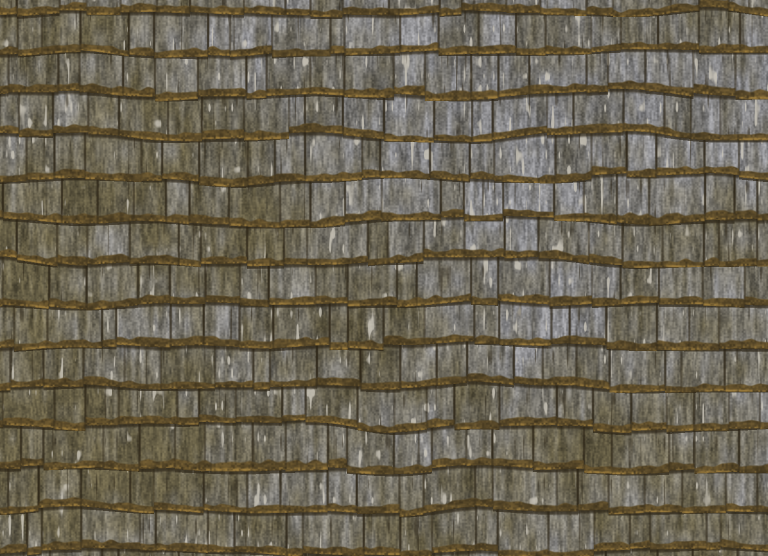
Give the GLSL for this texture, as a WebGL 2 fragment shader.

```glsl
#version 300 es
precision highp float;
// Weathered wooden roof shingles in wavy courses with mossy butt ends.
uniform vec2 u_resolution;
out vec4 outColor;

const float COURSE_HEIGHT = 0.0746;
const float SHINGLE_WIDTH = 0.068;
const vec3 SLATE = vec3(0.505, 0.505, 0.515);
const vec3 OLIVE = vec3(0.405, 0.375, 0.275);
const vec3 BROWN = vec3(0.335, 0.275, 0.155);
const vec3 LICHEN = vec3(0.64, 0.51, 0.25);
const vec3 BLEACHED = vec3(0.80, 0.78, 0.73);
const vec3 SHADOW = vec3(0.17, 0.14, 0.085);

float hash(vec2 p) {
  vec3 q = fract(p.xyx * 0.1031);
  q += dot(q, q.yzx + 33.33);
  return fract((q.x + q.y) * q.z);
}

float noise(vec2 p) {
  vec2 i = floor(p), f = fract(p);
  f = f * f * (3.0 - 2.0 * f);
  vec2 e = vec2(0.0, 1.0);
  return mix(mix(hash(i), hash(i + e.yx), f.x),
             mix(hash(i + e.xy), hash(i + e.yy), f.x), f.y);
}

// Jittered left joint of a shingle, in shingle widths.
float joint(float index, float row) {
  return index + 0.75 * hash(vec2(index + 20.0, row * 7.0 + 31.0));
}

// Shingle under x in a course: index, left joint, right joint.
vec3 findShingle(float x, float row) {
  float index = floor(x);
  if (x < joint(index, row)) index -= 1.0;
  return vec3(index, joint(index, row), joint(index + 1.0, row));
}

// Height of the lower edge of a shingle within its course.
float lowerEdge(float x, vec3 shingle, float row) {
  vec2 key = vec2(shingle.x + 50.0, row + 90.0);
  float tilt = hash(key + 13.0) - 0.5;
  float middle = 0.5 * (shingle.y + shingle.z);
  return 0.13 * hash(key) + 0.1 * tilt * (x - middle);
}

// Weathered face with vertical grain, stains and bleached flecks.
vec3 faceColor(vec2 p, vec2 key) {
  vec2 q = p + vec2(0.0, key.y * 3.1);
  float tone = hash(key + 5.0) - 0.5;
  float coarse = noise(q * vec2(125.0, 13.0)) - 0.5;
  float fine = noise(q * vec2(300.0, 65.0)) - 0.5;
  float grit = noise(q * 310.0 + 40.0) - 0.5;
  float stain = noise(p * vec2(4.0, 5.0) + 8.0) - 0.5;
  float patchy = noise(q * vec2(45.0, 28.0) + 17.0) - 0.5;
  float dryness = 0.3 + 0.26 * p.x + 0.3 * (p.y - 0.5);
  dryness += 0.55 * stain + 0.5 * patchy + 0.45 * tone + 0.35 * coarse;
  vec3 color = mix(OLIVE, SLATE, clamp(dryness, 0.0, 1.0));
  color *= 1.0 + 0.12 * tone + 0.32 * coarse + 0.34 * fine + 0.26 * grit;
  float fleck = noise(q * vec2(170.0, 38.0) + 70.0) + 0.25 * patchy + 0.12 * stain;
  color = mix(color, BLEACHED, 0.8 * smoothstep(0.84, 0.98, fleck));
  float crack = noise(q * vec2(190.0, 17.0) + 140.0);
  return mix(color, SHADOW, 0.5 * smoothstep(0.85, 0.98, crack));
}

// Mossy butt end; t is the height above the lower edge.
vec3 buttColor(vec2 p, float t) {
  float moss = noise(p * vec2(110.0, 190.0));
  float grit = noise(p * 290.0 + 12.0);
  vec3 color = BROWN * (0.72 + 0.32 * moss + 0.24 * grit);
  float clump = noise(p * vec2(38.0, 60.0) + 60.0);
  float lip = 1.0 - smoothstep(0.03, 0.09, t);
  float growth = smoothstep(0.3, 0.85, 0.55 * clump + 0.45 * grit);
  return mix(color, LICHEN, growth * (0.18 + 0.72 * lip));
}

vec3 roofColor(vec2 p, float pixel) {
  float wave = noise(vec2(p.x * 7.0, p.y * 9.0 + 3.0)) - 0.5;
  float height = (p.y - 0.001) / COURSE_HEIGHT + 0.28 * wave;
  float row = floor(height), t = height - row;
  float x = p.x / SHINGLE_WIDTH;
  vec3 shingle = findShingle(x, row);
  float edge = lowerEdge(x, shingle, row);
  float shade = 0.0;

  // Below the lower edge, the course underneath shows in shadow.
  if (t < edge) {
    shade = 1.0 - smoothstep(0.03, 0.11, edge - t);
    row -= 1.0;
    t += 1.0;
    shingle = findShingle(x, row);
    edge = lowerEdge(x, shingle, row);
  } else {
    shade = 0.6 * (1.0 - smoothstep(0.0, 0.025, t - edge));
  }
  t -= edge;
  vec2 key = vec2(shingle.x + 11.0, row + 23.0);
  float rim = 0.18 + 0.09 * (noise(vec2(p.x * 60.0, row * 5.0)) - 0.5);
  float face = smoothstep(rim - 0.025, rim + 0.025, t);
  vec3 color = mix(buttColor(p, t), faceColor(p, key), face);

  // Narrow joints of uneven depth between neighbours.
  float gap = min(x - shingle.y, shingle.z - x) * SHINGLE_WIDTH;
  float depth = 0.4 + 0.5 * noise(vec2(x * 3.0, row * 9.0));
  float line = 1.0 - smoothstep(0.0006, 0.0016 + pixel, gap);
  color = mix(color, SHADOW, line * depth * mix(0.45, 1.0, face));
  return mix(color, SHADOW, 0.72 * shade);
}

void main() {
  float pixel = 1.0 / u_resolution.y;
  vec3 sum = vec3(0.0);
  // Four samples soften every edge.
  for (int i = 0; i < 4; i++) {
    vec2 offset = vec2(i % 2, i / 2) * 0.5 - 0.25;
    sum += roofColor((gl_FragCoord.xy + offset) * pixel, pixel);
  }
  outColor = vec4(sum * 0.25, 1.0);
}
```
